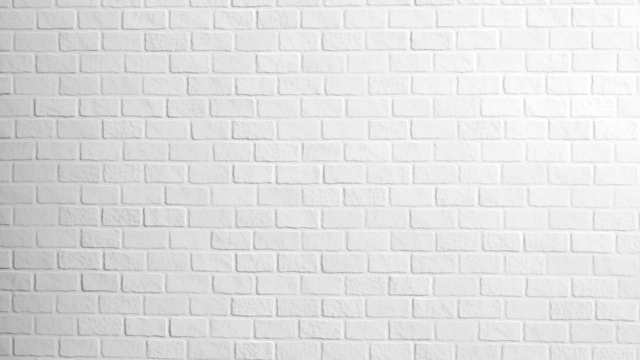
This texture is drawn by a Shadertoy shader. Its source:

```glsl
// White-painted brick wall in running bond, lit softly from the upper right.

#define BRICK_SIZE   vec2(0.1211, 0.0604) // pitch at the left, in canvas heights
#define WALL_ORIGIN  vec2(0.0370, 0.0245) // first joint from the left and top
#define ROW_SPREAD   0.0014               // growth of row pitch to the right
#define BRICK_SPREAD 0.0136               // growth of brick length to the right
#define MORTAR_HALF  0.0044
#define CORNER       0.0075
#define BEVEL        0.0031
#define JOINT_JITTER 0.11
#define GRAIN_SCALE  88.0
#define GRAIN_DEPTH  0.50
#define RELIEF       0.225
#define LIGHT_STEP   vec2(0.0044, 0.0029)

float hash(vec2 p) {
    return fract(sin(dot(p, vec2(127.1, 311.7))) * 43758.55);
}

vec2 hash2(vec2 p) {
    return vec2(hash(p), hash(p + 37.3));
}

// Distance to the nearest scattered cell point
float cellular(vec2 p) {
    vec2 cell = floor(p), local = fract(p);
    float nearest = 2.0;
    for (int y = -1; y <= 1; y++)
        for (int x = -1; x <= 1; x++) {
            vec2 o = vec2(x, y);
            vec2 d = o + hash2(cell + o) - local;
            nearest = min(nearest, dot(d, d));
        }
    return sqrt(nearest);
}

// Layered sines, used for uneven edges and blotches
float waves(vec2 p) {
    float sum = 0.0, amp = 0.5;
    for (int i = 0; i < 4; i++) {
        sum += amp * sin(p.x + 1.7 * sin(p.y)) * sin(p.y + 1.3 * sin(p.x * 0.8));
        p = mat2(1.5, 1.1, -1.1, 1.5) * p + 2.3;
        amp *= 0.55;
    }
    return sum;
}

// Position of the joint on the left of a brick, in brick pitches
float joint(vec2 id) {
    return id.x + JOINT_JITTER * hash(id + 5.0);
}

// Signed distance to the brick at p; id receives its column and row from the top
float brickDistance(vec2 p, out vec2 id) {
    float sway = 0.0010 * sin(p.x * 5.0 + 1.0) + 0.0007 * sin(p.x * 23.0 + p.y * 9.0);
    vec2 pitch = BRICK_SIZE + vec2(0.0, ROW_SPREAD * p.x);
    vec2 wall = vec2(p.x - BRICK_SPREAD * p.x * p.x, 1.0 - p.y + sway + 0.0064 * p.x);
    vec2 t = (wall - WALL_ORIGIN) / pitch;
    id.y = floor(t.y);
    t.x -= 0.5 * mod(id.y + 1.0, 2.0) - 0.5 * JOINT_JITTER;
    id.x = floor(t.x);
    if (t.x < joint(id)) id.x -= 1.0;

    float left = joint(id), right = joint(id + vec2(1.0, 0.0));
    vec2 center = vec2(0.5 * (left + right), id.y + 0.5);
    vec2 halfSize = 0.5 * vec2(right - left, 1.0) * pitch - MORTAR_HALF;
    vec2 q = abs((t - center) * pitch) - halfSize + CORNER;
    return length(max(q, 0.0)) + min(max(q.x, q.y), 0.0) - CORNER;
}

// Relief of the painted wall: raised bricks with patches of rough plaster
float wallHeight(vec2 p) {
    vec2 id;
    float d = brickDistance(p, id) + 0.0023 * waves(p * 85.0);
    float face = smoothstep(BEVEL, -BEVEL, d);
    float depth = mix(0.45, 1.1, hash(id + 11.0)) * (0.82 + 0.65 * waves(p * 27.0));
    float rough = mix(0.20, 0.75, pow(hash(id + 23.0), 2.5));
    float grain = cellular(p * GRAIN_SCALE);
    return depth * face + GRAIN_DEPTH * mix(0.25, rough, face) * grain;
}

// Broad light: dim on the left, glowing at the upper right
float wallLight(vec2 uv) {
    vec2 toGlow = (uv - vec2(1.0, 0.76)) * vec2(1.0, 0.9);
    float glow = 0.090 * exp(-3.6 * dot(toGlow, toGlow));
    float dim = 0.162 * exp(-6.3 * uv.x) * mix(1.2, 0.8, uv.y);
    return 0.893 + glow - dim - 0.018 * (1.0 - uv.y);
}

void mainImage(out vec4 fragColor, in vec2 fragCoord) {
    vec2 uv = fragCoord / iResolution.xy;
    vec2 p = fragCoord / iResolution.y;

    // Slope towards the light darkens the left and lower brick edges
    float slope = wallHeight(p) - wallHeight(p + LIGHT_STEP);
    slope *= slope > 0.0 ? 0.36 : 1.0;

    // Faint tone differences between bricks and across the paint
    vec2 id;
    brickDistance(p, id);
    float tone = 0.016 * (hash(id + 41.0) - 0.5) + 0.009 * waves(p * 18.0);

    float light = wallLight(uv);
    float contrast = mix(1.1, 0.6, smoothstep(0.84, 0.99, light));
    float shade = light + tone + RELIEF * contrast * slope;
    fragColor = vec4(vec3(clamp(shade, 0.0, 1.0)), 1.0);
}
```
